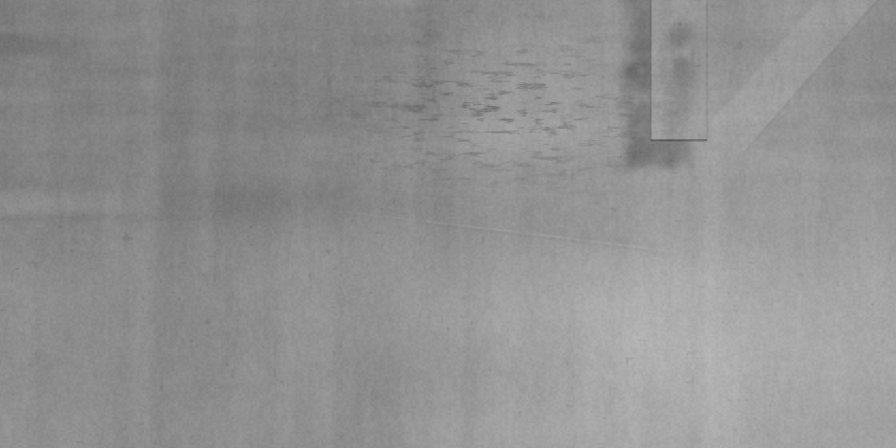
Reproduce this texture procedurally as a WebGL 1 fragment shader.

```glsl
precision highp float;
// Weathered grey concrete wall with a patched slot, a diagonal band and faint streaks.
uniform vec2 u_resolution;

const float DARK_TONE = 0.512;       // tone of the upper left
const float RIGHT_LIFT = 0.080;      // brightening to the right
const float LOW_LIFT = 0.046;        // brightening to the bottom
const float CLOUD_AMOUNT = 0.080;
const float STREAK_AMOUNT = 0.055;
const float GRAIN_AMOUNT = 0.056;
const vec2 SLOT_MIN = vec2(1.453, 0.687);
const vec2 SLOT_MAX = vec2(1.578, 1.100);
const vec2 BAND_START = vec2(1.625, 0.695);
const vec2 BAND_END = vec2(1.920, 1.030);
const float BAND_HALF_WIDTH = 0.050;
const vec2 SEAM_START = vec2(0.755, 0.526);
const vec2 SEAM_END = vec2(1.670, 0.414);

float hash(vec2 p) {
  vec3 q = fract(vec3(p.xyx) * 0.1031);
  q += dot(q, q.yzx + 33.33);
  return fract((q.x + q.y) * q.z);
}

float noise(vec2 p) {
  vec2 i = floor(p), f = fract(p);
  f = f * f * (3.0 - 2.0 * f);
  return mix(mix(hash(i), hash(i + vec2(1, 0)), f.x),
             mix(hash(i + vec2(0, 1)), hash(i + vec2(1, 1)), f.x), f.y);
}

float fbm(vec2 p) {
  float sum = 0.0, weight = 0.5;
  for (int i = 0; i < 4; i++) {
    sum += weight * noise(p);
    p = p * 2.03 + 17.3;
    weight *= 0.5;
  }
  return sum / 0.9375;
}

float blob(vec2 p, vec2 center, vec2 radius) {
  vec2 q = (p - center) / radius;
  return exp(-dot(q, q));
}

// Soft window that is 1 between a and b
float span(float v, float a, float b, float soft) {
  return smoothstep(a - soft, a + soft, v) * (1.0 - smoothstep(b - soft, b + soft, v));
}

float line(float d, float width) {
  return 1.0 - smoothstep(0.3 * width, width, abs(d));
}

// Broad light, clouds and brushed streaks
float wallTone(vec2 p) {
  float tone = DARK_TONE + RIGHT_LIFT * smoothstep(0.55, 1.55, p.x);
  tone += LOW_LIFT * (1.0 - smoothstep(0.30, 0.56, p.y));
  tone += CLOUD_AMOUNT * (fbm(p * vec2(2.6, 4.0) + 5.0) - 0.5);
  tone += STREAK_AMOUNT * (fbm(p * vec2(22.0, 1.6) + 31.0) - 0.5);
  float upper = smoothstep(0.45, 0.7, p.y);
  tone += STREAK_AMOUNT * upper * (fbm(p * vec2(3.5, 32.0) + 71.0) - 0.5);
  tone += 0.024 * blob(p, vec2(0.34, 0.75), vec2(0.025, 0.40));
  tone += 0.022 * blob(p, vec2(0.68, 0.30), vec2(0.08, 0.30));
  tone += 0.030 * blob(p, vec2(1.52, 0.24), vec2(0.30, 0.26));
  tone += 0.018 * blob(p, vec2(1.22, 0.90), vec2(0.14, 0.20));
  tone -= 0.026 * blob(p, vec2(0.96, 0.95), vec2(0.035, 0.22));
  tone -= 0.050 * blob(p, vec2(1.98, 0.88), vec2(0.13, 0.25));
  tone -= 0.030 * blob(p, vec2(1.66, 0.95), vec2(0.07, 0.17));
  tone -= 0.030 * blob(p, vec2(0.98, 0.17), vec2(0.30, 0.08));
  tone -= 0.020 * blob(p, vec2(0.12, 0.15), vec2(0.14, 0.25));
  return tone;
}

// Horizontal stains, dashes and the slanted seam
float marks(vec2 p) {
  float warp = 0.03 * (fbm(p * vec2(5.0, 9.0)) - 0.5);
  vec2 q = p + vec2(0.0, warp);
  float m = -0.042 * blob(q, vec2(0.03, 0.90), vec2(0.13, 0.035));
  m -= 0.026 * blob(q, vec2(0.06, 0.61), vec2(0.24, 0.045));
  m += 0.036 * blob(q, vec2(0.06, 0.545), vec2(0.20, 0.026));
  m -= 0.024 * blob(q, vec2(0.10, 0.510), vec2(0.32, 0.010));
  m -= 0.030 * blob(q, vec2(0.62, 0.545), vec2(0.34, 0.045));
  m += 0.034 * blob(q, vec2(1.12, 0.69), vec2(0.30, 0.055));
  float dashes = smoothstep(0.50, 0.85, fbm(p * vec2(30.0, 105.0) + 13.0));
  m -= 0.150 * dashes * blob(p, vec2(1.13, 0.75), vec2(0.27, 0.14));
  float t = (p.x - SEAM_START.x) / (SEAM_END.x - SEAM_START.x);
  float d = p.y - mix(SEAM_START.y, SEAM_END.y, t) - 0.012 * t * (1.0 - t);
  float along = span(t, 0.08, 0.80, 0.16) * (0.4 + 0.7 * noise(p * 12.0));
  m += along * (0.024 * line(d - 0.002, 0.004) - 0.014 * line(d + 0.004, 0.005));
  return m - 0.040 * along * smoothstep(0.2, 0.8, t) * exp(-abs(d - 0.01) / 0.025);
}

// Slot with damp stains, and the pale diagonal band beside it
float repairs(vec2 p) {
  float rough = fbm(p * vec2(16.0, 18.0));
  vec2 q = p + 0.035 * (rough - 0.5);
  float inX = span(p.x, SLOT_MIN.x, SLOT_MAX.x, 0.002);
  float slot = inX * span(p.y, SLOT_MIN.y, SLOT_MAX.y, 0.002);
  float damp = span(q.x, 1.400, 1.475, 0.028) * smoothstep(0.60, 0.68, q.y);
  damp = max(damp, span(q.x, 1.40, 1.54, 0.030) * span(q.y, 0.630, 0.70, 0.020));
  float m = -0.150 * damp * (1.0 - slot) * (0.30 + 1.0 * rough);
  float blotch = smoothstep(0.36, 0.64, fbm(p * vec2(13.0, 11.0) + 3.0));
  m += slot * (0.012 - 0.110 * blotch * blob(q, vec2(1.515, 0.90), vec2(0.036, 0.22)));
  float above = smoothstep(SLOT_MIN.y - 0.002, SLOT_MIN.y + 0.002, p.y);
  m -= 0.17 * inX * line(p.y - SLOT_MIN.y, 0.004);
  m -= above * (0.06 * line(p.x - SLOT_MIN.x, 0.004) + 0.04 * line(p.x - SLOT_MAX.x, 0.004));
  vec2 dir = normalize(BAND_END - BAND_START);
  vec2 r = p - BAND_START;
  float side = dir.x * r.y - dir.y * r.x;
  float reach = smoothstep(-0.05, 0.03, dot(r, dir)) * smoothstep(1.578, 1.592, p.x);
  m += 0.034 * reach * span(side, -BAND_HALF_WIDTH, BAND_HALF_WIDTH, 0.006);
  return m - 0.025 * reach * line(side + BAND_HALF_WIDTH, 0.005);
}

void main() {
  vec2 p = gl_FragCoord.xy / u_resolution.y;
  float grain = 0.6 * noise(p * 210.0) + 0.4 * noise(p * vec2(130.0, 60.0) + 9.0) - 0.5;
  float pits = smoothstep(0.86, 0.98, noise(p * 75.0 + 40.0)) * smoothstep(0.45, 0.65, fbm(p * 5.0));
  float tone = wallTone(p) + marks(p) + repairs(p) + GRAIN_AMOUNT * grain - 0.035 * pits;
  gl_FragColor = vec4(vec3(tone), 1.0);
}
```
